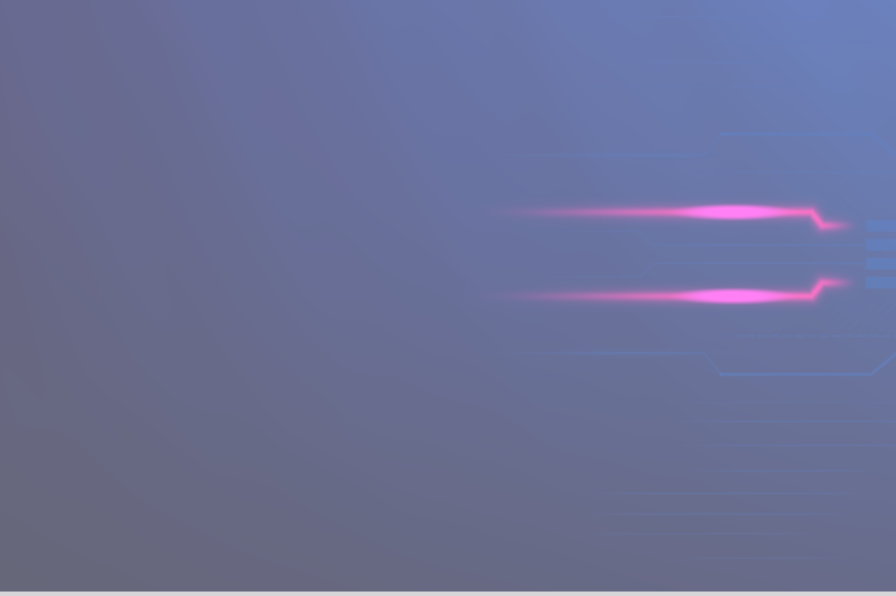
Write a Shadertoy shader that draws this background.

```glsl
// Dusky blue gradient with faint mirrored circuit traces and two glowing pink beams.

// Layout, in units of the canvas height
const float ASPECT = 1.506;
const float AXIS_Y = 0.5735;
const float BEAM_OFFSET = 0.0705;
const float BEAM_INNER = 0.048;
const float FOOTER_HEIGHT = 0.0075;
const float TRACE_WIDTH = 0.0017;
const int STREAK_COUNT = 13;
const vec2 FLARE_CENTER = vec2(1.233, BEAM_OFFSET);
const vec2 FLARE_RADII = vec2(0.105, 0.0145);

// Palette
const vec3 TOP_LEFT = vec3(0.408, 0.410, 0.560);
const vec3 TOP_RIGHT = vec3(0.420, 0.510, 0.750);
const vec3 BOTTOM_LEFT = vec3(0.402, 0.402, 0.475);
const vec3 BOTTOM_RIGHT = vec3(0.407, 0.420, 0.540);
const vec3 TRACE_BLUE = vec3(0.38, 0.51, 0.77);
const vec3 BEAM_ROSE = vec3(0.96, 0.45, 0.78);
const vec3 FLARE_PINK = vec3(1.00, 0.50, 0.96);
const vec3 FOOTER_GREY = vec3(0.84, 0.84, 0.85);

float hash(float n) {
    return fract(sin(n * 127.1) * 43758.5453);
}

float segment(vec2 p, vec2 a, vec2 b) {
    vec2 ab = b - a;
    return length(p - a - ab * clamp(dot(p - a, ab) / dot(ab, ab), 0.0, 1.0));
}

float stroke(float d, float width) {
    float soft = 1.0 / iResolution.y;
    return 1.0 - smoothstep(width - soft, width + soft, d);
}

// Wide, barely visible diagonal light bands over a four-corner gradient
vec3 background(vec2 uv, vec2 p) {
    vec3 color = mix(mix(BOTTOM_LEFT, BOTTOM_RIGHT, uv.x),
                     mix(TOP_LEFT, TOP_RIGHT, uv.x), uv.y);
    float across = p.x + 0.42 * p.y;
    float bands = sin(across * 19.0) + 0.5 * sin(across * 43.0 + 1.0);
    color += vec3(0.0, 0.003, 0.007) * bands * uv.y;
    vec2 q = (uv - vec2(0.5, 0.6)) / vec2(0.3, 0.4);
    return color + vec3(0.0, 0.002, 0.018) * exp(-dot(q, q));
}

// Circuit traces; m.y is the distance from the mirror axis
float traces(vec2 m) {
    float outer = segment(m, vec2(0.75, 0.166), vec2(1.184, 0.166));
    outer = min(outer, segment(m, vec2(1.184, 0.166), vec2(1.212, 0.2016)));
    float raised = segment(m, vec2(1.212, 0.2016), vec2(1.464, 0.2016));
    raised = min(raised, segment(m, vec2(1.464, 0.2016), vec2(1.51, 0.164)));
    float ink = 0.28 * stroke(outer, TRACE_WIDTH) * smoothstep(0.75, 1.1, m.x);
    ink += 0.5 * stroke(raised, TRACE_WIDTH * 1.7);

    // Soft swelling on the outer trace
    vec2 q = (m - vec2(1.06, 0.166)) / vec2(0.11, 0.006);
    ink += 0.16 * exp(-dot(q, q));

    float inner = segment(m, vec2(0.8, 0.038), vec2(1.076, 0.038));
    inner = min(inner, segment(m, vec2(1.076, 0.038), vec2(1.098, 0.0153)));
    inner = min(inner, segment(m, vec2(1.098, 0.0153), vec2(1.45, 0.0153)));
    ink += 0.32 * stroke(inner, TRACE_WIDTH) * smoothstep(0.8, 1.25, m.x);

    float dash = smoothstep(0.3, 0.4, abs(fract(m.x * 48.0) - 0.5));
    ink += 0.35 * (1.0 - dash) * stroke(abs(m.y - 0.137), TRACE_WIDTH)
         * smoothstep(1.14, 1.3, m.x);

    // Diagonal hatching near the right edge
    float hatch = abs(fract((m.x + m.y) * 55.0) - 0.5) / 78.0;
    float patchMask = smoothstep(1.37, 1.42, m.x) * smoothstep(0.07, 0.08, m.y)
                    * (1.0 - smoothstep(0.12, 0.132, m.y));
    return ink + 0.16 * stroke(hatch, TRACE_WIDTH * 0.7) * patchMask;
}

// Scattered horizontal streaks, dimming towards their ends
float streaks(vec2 p) {
    float ink = 0.0;
    for (int i = 0; i < STREAK_COUNT; i++) {
        float n = float(i) + 1.0;
        float low = step(5.0, float(i));
        float y = mix(0.82 + 0.038 * n, 0.33 - 0.038 * (n - 6.0), low);
        y += 0.014 * (hash(n) - 0.5);
        float start = 0.9 + 0.3 * hash(n + 20.0);
        float stop = start + 0.3 + 0.3 * hash(n + 40.0);
        float ends = smoothstep(start, start + 0.15, p.x)
                   * (1.0 - smoothstep(stop - 0.1, stop, p.x));
        ink += stroke(abs(p.y - y), TRACE_WIDTH) * ends * (0.1 + 0.15 * hash(n + 60.0));
    }
    return ink;
}

void mainImage(out vec4 fragColor, in vec2 fragCoord) {
    vec2 uv = fragCoord / iResolution.xy;
    vec2 p = uv * vec2(ASPECT, 1.0);
    vec2 m = vec2(p.x, abs(p.y - AXIS_Y));

    vec3 color = background(uv, p);
    color = mix(color, TRACE_BLUE, clamp(traces(m) + streaks(p), 0.0, 1.0));

    // Four connector pins at the right edge
    float pin = abs(abs(m.y - 0.0318) - 0.0159);
    color = mix(color, TRACE_BLUE, 0.6 * stroke(pin, 0.0098) * smoothstep(1.452, 1.458, p.x));

    // Beams: a long fading run that steps inward at its tip
    float d = segment(m, vec2(0.78, BEAM_OFFSET), vec2(1.364, BEAM_OFFSET));
    d = min(d, segment(m, vec2(1.364, BEAM_OFFSET), vec2(1.382, BEAM_INNER)));
    d = min(d, segment(m, vec2(1.382, BEAM_INNER), vec2(1.46, BEAM_INNER)));
    float fade = smoothstep(0.77, 1.24, p.x) * (1.0 - smoothstep(1.37, 1.45, p.x));
    float glow = 0.4 * exp(-pow(d / 0.014, 2.0)) + 0.6 * exp(-pow(d / 0.0065, 2.0));
    color = mix(color, BEAM_ROSE, fade * glow);
    float flare = 1.0 - smoothstep(0.4, 1.1, length((m - FLARE_CENTER) / FLARE_RADII));
    color = mix(color, FLARE_PINK, flare);

    // Pale strip along the lower edge
    color = mix(color, FOOTER_GREY, stroke(p.y, FOOTER_HEIGHT));
    fragColor = vec4(color, 1.0);
}
```
